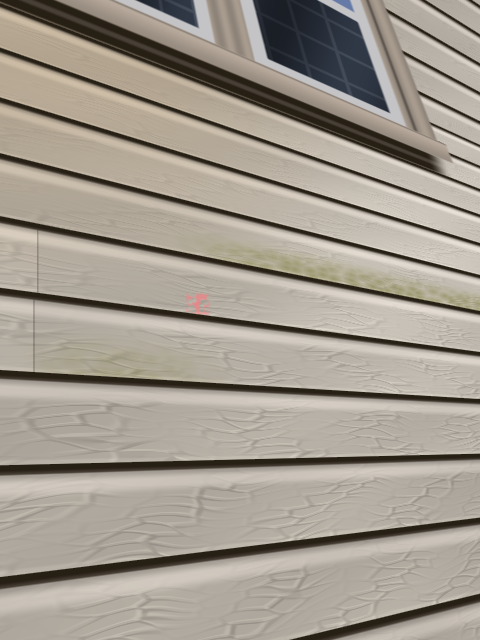
Reproduce this texture procedurally as a Shadertoy shader.

```glsl
// Weathered lap siding seen in steep perspective, below a window with a projecting sill.
// Rays through a vanishing point give course numbers; stretched cellular noise embosses
// the wood grain, and layered masks add algae, a panel joint and a paint smudge.

// Lengths are in canvas heights, measured from the top left with y down.
const vec2  VANISH = vec2(1.753, 0.685);   // where the courses converge
const float COURSE_ORIGIN = 0.456;         // left-edge height of course 0
const float COURSE_HEIGHT = 0.1204;
const float COURSE_TAPER = 0.069;          // courses shrink upwards
const float SEAM_WIDTH = 0.095;            // fraction of a course
const float BEVEL_END = 0.30;
const vec2  GRAIN_SCALE = vec2(9.0, 10.0);
const float GRAIN_DEPTH = 0.13;
const float WINDOW_LEAN = 0.645;
const float SILL_TOP = -0.078;
const float SILL_BOTTOM = -0.036;

const vec3 FACE  = vec3(0.67, 0.645, 0.605);
const vec3 LIT   = vec3(0.80, 0.77, 0.73);
const vec3 WARM  = vec3(0.73, 0.66, 0.56);
const vec3 DARK  = vec3(0.15, 0.12, 0.08);
const vec3 BROWN = vec3(0.28, 0.25, 0.21);
const vec3 ALGAE = vec3(0.55, 0.54, 0.34);
const vec3 PINK  = vec3(0.93, 0.52, 0.53);
const vec3 TRIM  = vec3(0.66, 0.61, 0.56);
const vec3 FRAME = vec3(0.77, 0.77, 0.78);
const vec3 GLASS = vec3(0.17, 0.20, 0.25);
const vec3 SKY   = vec3(0.40, 0.48, 0.66);

vec2 hash2(vec2 p) {
    vec3 q = fract(p.xyx * vec3(0.1031, 0.1030, 0.0973));
    q += dot(q, q.yzx + 33.33);
    return fract((q.xx + q.yz) * q.zy);
}

// Distances to the nearest and second nearest cell point
vec2 cellular(vec2 p) {
    vec2 cell = floor(p), near = vec2(9.0);
    for (int j = -1; j <= 1; j++)
    for (int i = -1; i <= 1; i++) {
        vec2 c = cell + vec2(i, j);
        float d = length(c + hash2(c) - p);
        near = d < near.x ? vec2(d, near.x) : vec2(near.x, min(near.y, d));
    }
    return near;
}

float groove(vec2 p) {
    vec2 d = cellular(p);
    return 1.0 - smoothstep(0.02, 0.20, d.y - d.x);
}

// Soft-edged interval from a to b
float band(float x, float a, float b, float soft) {
    return smoothstep(a - soft, a + soft, x) * (1.0 - smoothstep(b - soft, b + soft, x));
}

vec3 siding(vec2 p, float along, float course, float aa) {
    float row = floor(course), f = course - row;
    float blotch = cellular(vec2(along * 26.0, course * 7.0)).x;

    // Smooth lit bevel above a duller face, with warmth and glare across the wall
    float face = smoothstep(BEVEL_END - 0.06, BEVEL_END + 0.05, f);
    vec3 col = mix(LIT, FACE, face * (0.92 - 0.18 * f));
    float warm = (1.0 - smoothstep(0.05, 0.55, p.y)) * (1.0 - smoothstep(0.2, 0.7, p.x));
    col = mix(col, WARM * (1.08 - 0.10 * face), 0.75 * warm);
    vec2 g = p - vec2(0.69, 0.37);
    col += 0.13 * exp(-14.0 * dot(g, g));
    col *= 0.98 + 0.04 * sin(along * 5.0 + row * 2.1) * sin(course * 2.3 + along * 2.0);

    // Embossed grain, broken into patches and fading upwards
    vec2 q = vec2(along + row * 3.7, course) * GRAIN_SCALE;
    q.y += 0.5 * sin(q.x * 1.1 + row) + 0.25 * sin(q.x * 2.7 + q.y * 0.6);
    float relief = groove(q) - 0.65 * groove(q + vec2(0.1, 0.28));
    float strength = mix(0.3, 1.0, smoothstep(0.2, 0.7, p.y)) * mix(0.2, 1.0, face);
    strength *= 0.55 + 0.45 * sin(along * 17.0 + row * 4.0 + 2.0 * sin(course * 5.0));
    col *= 1.0 - GRAIN_DEPTH * strength * relief;

    // Algae along two lower edges
    float upper = band(row, -2.4, -1.6, 0.1) * smoothstep(0.22, 0.45, p.x) * smoothstep(0.40, 0.85, f);
    float lower = band(row, -0.4, 0.4, 0.1) * band(p.x, 0.08, 0.30, 0.09) * smoothstep(0.35, 0.9, f);
    col = mix(col, ALGAE, (0.75 * upper + 0.45 * lower) * (1.0 - 0.75 * blotch));

    // Overlapping panel joint across two courses
    float jointRows = band(row, -1.4, 0.4, 0.1);
    float joint = p.x - 0.059 + 0.006 * (row + 1.0);
    col *= 1.0 + jointRows * (0.04 * step(joint, 0.0) - 0.28 * band(joint, -0.001, 0.001, 0.001));

    // Broken paint smudge
    vec2 s = p - vec2(0.309, 0.475);
    float smudge = band(s.x, -0.017, 0.017, 0.004) * band(s.y, -0.016, 0.016, 0.004);
    col = mix(col, PINK, 0.8 * smudge * smoothstep(0.25, 0.65, cellular(p * 110.0).x));

    // Seam: black under the lip, brown below, then a soft shadow
    col *= 1.0 - 0.22 * (1.0 - smoothstep(SEAM_WIDTH, SEAM_WIDTH + 0.10, f));
    col *= 1.0 + 0.07 * band(f, 0.95, 1.0, 0.015);
    vec3 gap = mix(DARK, BROWN, smoothstep(0.45, 1.0, f / SEAM_WIDTH));
    float seam = 1.0 - smoothstep(SEAM_WIDTH - aa, SEAM_WIDTH + aa, f);
    return mix(col, gap, max(seam, smoothstep(1.0 - aa, 1.0, f)));
}

vec3 windowUnit(float u, float v, float aa) {
    vec3 col = TRIM * (0.92 + 0.08 * sin(u * 260.0));
    col *= 1.0 - 0.35 * band(u, 0.572, 0.576, aa);
    float sashes = max(1.0 - smoothstep(0.322 - aa, 0.322 + aa, u), band(u, 0.375, 0.563, aa));
    col = mix(col, FRAME, sashes);
    // Panes with faint grilles, a meeting rail and reflected sky above it
    float pane = max(1.0 - smoothstep(0.302 - aa, 0.302 + aa, u), band(u, 0.395, 0.547, aa));
    pane *= 1.0 - smoothstep(-0.094 - aa, -0.094 + aa, v);
    vec2 grid = abs(fract(vec2(u / 0.05, v / 0.06)) - 0.5);
    vec3 glass = GLASS + 0.07 * smoothstep(0.42, 0.48, max(grid.x, grid.y));
    glass *= 0.85 + 0.25 * sin(u * 31.0 + v * 12.0);
    glass = mix(glass, SKY, 1.0 - smoothstep(-0.29, -0.28, v));
    glass = mix(glass, FRAME, band(v, -0.288, -0.270, aa));
    col = mix(col, glass, pane);
    // Sill face with a bright top edge and a darker lower lip
    vec3 sill = TRIM * mix(1.10, 0.90, smoothstep(SILL_TOP, SILL_BOTTOM, v));
    sill *= 1.0 - 0.25 * band(v, SILL_TOP, SILL_TOP + 0.004, aa);
    return mix(col, sill, smoothstep(SILL_TOP - aa, SILL_TOP + aa, v));
}

void mainImage(out vec4 fragColor, in vec2 fragCoord) {
    vec2 p = vec2(fragCoord.x, iResolution.y - fragCoord.y) / iResolution.y;
    float px = 1.0 / iResolution.y;

    // Follow each ray back to the left edge, then count courses there
    float depth = 1.0 - p.x / VANISH.x;
    float v = VANISH.y + (p.y - VANISH.y) / depth;
    float rise = v - COURSE_ORIGIN;
    float course = rise / (COURSE_HEIGHT + COURSE_TAPER * max(rise, -0.6)) + 0.5 * SEAM_WIDTH;
    float aa = clamp(fwidth(course), 0.004, 0.08);
    vec3 col = siding(p, p.x / depth, course, aa);

    // Shadowed recess below the sill, then the window itself
    float u = p.x / (1.0 + WINDOW_LEAN * p.y), soft = 1.5 * px;
    float recess = band(v, SILL_BOTTOM, 0.004, 0.004) * (1.0 - smoothstep(0.575, 0.60, u));
    vec3 under = mix(DARK, BROWN, band(v, -0.021, -0.012, 0.003));
    col = mix(col, under, recess);
    float unit = 1.0 - smoothstep(SILL_BOTTOM - soft, SILL_BOTTOM + soft, v);
    float side = 0.598 + 0.010 * step(SILL_TOP, v);
    unit *= 1.0 - smoothstep(side - soft, side + soft, u);
    col = mix(col, windowUnit(u, v, soft), unit);

    fragColor = vec4(clamp(col, 0.0, 1.0), 1.0);
}
```
